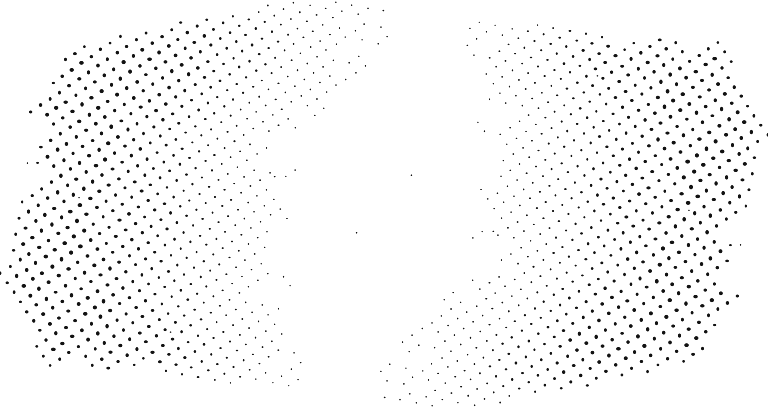
This background is drawn by a WebGL 1 fragment shader. Its source:

```glsl
precision highp float;
// Two ragged halftone patches of ink dots on white paper, one on each side.
// One patch is a tilted dot lattice, cut by a rough outline and thinned toward
// the centre; the other is the same patch turned by half a revolution.
uniform vec2 u_resolution;

const vec2 CANVAS = vec2(768.0, 408.0);      // design units, y pointing down
const vec2 LATTICE_ORIGIN = vec2(50.0, 366.0);
const float PITCH = 11.61;                   // distance between dots
const float TILT = 0.6;                      // lattice angle in radians
const vec3 PAPER = vec3(1.0);
const vec3 INK = vec3(0.07);

float hash(vec2 cell, float seed) {
  return fract(sin(dot(cell, vec2(127.1, 311.7)) + seed * 74.7) * 43758.55);
}

vec2 randomGradient(vec2 cell) {
  float angle = 6.2832 * hash(cell, 9.0);
  return vec2(cos(angle), sin(angle));
}

float gradientNoise(vec2 p) {
  vec2 i = floor(p);
  vec2 f = p - i;
  vec2 u = f * f * f * (f * (f * 6.0 - 15.0) + 10.0);
  vec2 e = vec2(1.0, 0.0);
  float a = dot(randomGradient(i), f);
  float b = dot(randomGradient(i + e.xy), f - e.xy);
  float c = dot(randomGradient(i + e.yx), f - e.yx);
  float d = dot(randomGradient(i + e.xx), f - e.xx);
  return mix(mix(a, b, u.x), mix(c, d, u.x), u.y);
}

float bump(float x, float centre, float width) {
  float t = (x - centre) / width;
  return exp(-t * t);
}

// Depth inside the outer outline; negative outside.
float outlineDepth(vec2 p) {
  float top = p.y - (64.0 - 0.22 * p.x) + 6.0 * bump(p.x, 200.0, 20.0);
  float notches = 22.0 * bump(p.y, 176.0, 11.0) + 9.0 * bump(p.y, 132.0, 10.0)
                - 17.0 * bump(p.y, 108.0, 9.0);
  float upperLeft = p.x - (60.0 - 0.27 * (p.y - 52.0) + notches);
  float lowerLeft = p.x - (0.5 * (p.y - 272.0) - 1.0);
  float floorY = min(369.0 + 0.1 * (p.x - 50.0), 386.0)
               - 14.0 * bump(p.x, 78.0, 14.0) - 14.0 * bump(p.x, 142.0, 20.0);
  return min(min(top, floorY - p.y), min(upperLeft, lowerLeft));
}

// Distance to the thinning inner edge; positive on the dense side.
float innerDepth(vec2 p) {
  float upper = 1.0 - smoothstep(20.0, 170.0, p.y);
  float lower = smoothstep(300.0, 360.0, p.y);
  return 265.0 + 75.0 * upper + 25.0 * lower - p.x;
}

// Radius of the dot whose centre is p; zero where no dot is kept.
float dotRadius(vec2 p, vec2 cell) {
  float outer = outlineDepth(p) + 3.0 * gradientNoise(p / 24.0);
  float inner = innerDepth(p);
  float reach = mix(95.0, 38.0, smoothstep(50.0, 130.0, p.y));
  float chance = smoothstep(-reach, 20.0, inner);
  float keep = step(0.0, outer) * step(hash(cell, 1.0), chance);
  float size = mix(0.72, 1.85, smoothstep(-10.0, 195.0, inner));
  size *= mix(0.75, 1.0, smoothstep(0.0, 18.0, outer));
  size *= 1.0 + 0.2 * gradientNoise(p / 30.0) + 0.2 * (hash(cell, 2.0) - 0.5);
  return keep * size;
}

// Ink coverage of one patch, with dots slightly shifted and squashed.
float halftonePatch(vec2 p, float pixel) {
  float c = cos(TILT);
  float s = sin(TILT);
  vec2 across = vec2(c, -s);
  vec2 down = vec2(s, c);
  vec2 q = p - LATTICE_ORIGIN;
  vec2 cell = floor(vec2(dot(q, across), dot(q, down)) / PITCH + 0.5);
  vec2 centre = LATTICE_ORIGIN + PITCH * (cell.x * across + cell.y * down);
  float radius = dotRadius(centre, cell);
  vec2 jitter = vec2(hash(cell, 3.0), hash(cell, 4.0)) - 0.5;
  vec2 offset = p - centre - 1.1 * jitter;
  float squash = 1.0 + 0.3 * (hash(cell, 5.0) - 0.5);
  float edge = length(offset * vec2(squash, 1.0 / squash)) - radius;
  float coverage = 1.0 - smoothstep(-0.5 * pixel, 0.5 * pixel, edge);
  return coverage * step(0.01, radius);
}

void main() {
  float pixel = CANVAS.y / u_resolution.y;
  vec2 p = (gl_FragCoord.xy - 0.5 * u_resolution) * pixel;
  p = vec2(p.x, -p.y) + 0.5 * CANVAS;
  float ink = max(halftonePatch(p, pixel), halftonePatch(CANVAS - p, pixel));
  gl_FragColor = vec4(mix(PAPER, INK, ink), 1.0);
}
```
